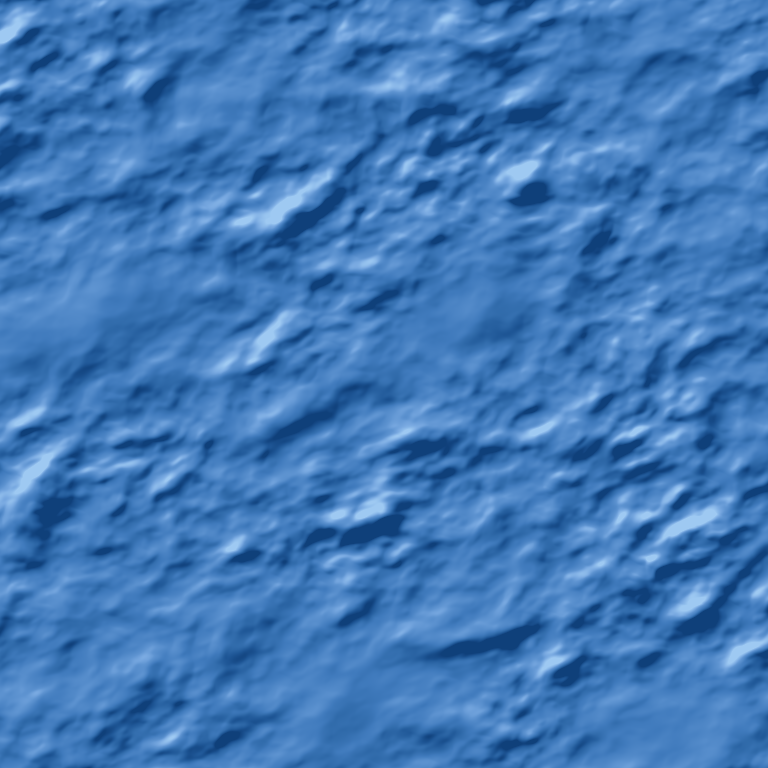
Write a WebGL 1 fragment shader that draws this texture.

```glsl
precision highp float;
// Rough blue plaster lit from the upper left. A height field of stretched
// gradient noise plus a few sparse crests is sampled on both sides of each
// point along the light; the slope picks a tone from a blue ramp.

uniform vec2 u_resolution;

const float GRAIN_ANGLE = 0.40;       // direction of the lumps, radians
const float GRAIN_STRETCH = 1.35;     // length to width of the lumps
const float LIGHT_ANGLE = 2.18;       // where the light comes from, radians
const float LUMP_FREQUENCY = 8.5;     // largest lumps across the canvas
const vec4 OCTAVE_SLOPE = vec4(0.36, 0.68, 0.60, 0.30);
const float NOISE_SLOPE = 0.62;       // typical slope of the noise per cell
const float PATCHINESS = 1.5;         // variation between smooth and rough
const float CREST_FREQUENCY = 4.0;
const float CREST_WIDTH = 0.08;
const float CREST_HEIGHT = 0.04;
const float SAMPLE_STEP = 0.002;      // softness of the relief
const float CONTRAST = 0.98;
const float TONE_SPACING = 0.71;      // slope between neighbouring tones

const vec3 SHADOW    = vec3(0.06, 0.25, 0.48);
const vec3 DEEP      = vec3(0.12, 0.34, 0.59);
const vec3 DARK      = vec3(0.19, 0.42, 0.67);
const vec3 MIDDLE    = vec3(0.25, 0.48, 0.74);
const vec3 LIGHT     = vec3(0.31, 0.53, 0.78);
const vec3 PALE      = vec3(0.37, 0.58, 0.82);
const vec3 BRIGHT    = vec3(0.47, 0.66, 0.88);
const vec3 HIGHLIGHT = vec3(0.62, 0.79, 0.95);

mat2 rotation(float angle) {
  float c = cos(angle), s = sin(angle);
  return mat2(c, s, -s, c);
}

float hash(vec2 p) {
  return fract(sin(dot(p, vec2(127.1, 311.7))) * 43758.5453);
}

// Contribution of one lattice corner with a random unit gradient
float corner(vec2 cell, vec2 offset) {
  float angle = 6.2832 * hash(cell);
  return dot(vec2(cos(angle), sin(angle)), offset);
}

float noise(vec2 p) {
  vec2 i = floor(p), f = p - i;
  vec2 w = f * f * f * (f * (f * 6.0 - 15.0) + 10.0);
  vec2 x = vec2(1.0, 0.0), y = vec2(0.0, 1.0);
  float low = mix(corner(i, f), corner(i + x, f - x), w.x);
  float high = mix(corner(i + y, f - y), corner(i + 1.0, f - 1.0), w.x);
  return mix(low, high, w.y);
}

float height(vec2 p) {
  // Stretch along the grain, then bend the space slightly
  vec2 q = rotation(-GRAIN_ANGLE) * p;
  q.x /= GRAIN_STRETCH;
  q += 0.012 * vec2(noise(q * 7.0 + 31.0), noise(q * 7.0 + 67.0));

  // Lumps: steeper above the mean level than below it
  float patches = 1.0 + PATCHINESS * noise(q * 5.0 + 13.0);
  float total = 0.0;
  float frequency = LUMP_FREQUENCY;
  vec2 s = q * frequency + 5.3;
  for (int i = 0; i < 4; i++) {
    float n = noise(s);
    float lump = 0.9 * n + 0.43 * sqrt(n * n + 0.006);
    float rough = i > 0 ? patches : 1.0;
    total += rough * lump * OCTAVE_SLOPE[i] / (NOISE_SLOPE * frequency);
    s = rotation(0.55) * s * 2.0 + 17.7;
    frequency *= 2.0;
  }

  // Sparse crests along the zero lines of a broad noise
  float n = noise(q * vec2(0.7, 1.0) * CREST_FREQUENCY + 41.0) / CREST_WIDTH;
  float present = smoothstep(0.08, 0.35, noise(q * 6.0 + 83.0));
  return total + CREST_HEIGHT * present * exp(-n * n);
}

// Blend through the ramp; tone 0 is DEEP and tone 5 is BRIGHT
vec3 ramp(float tone) {
  vec3 c = mix(SHADOW, DEEP, clamp(tone + 1.0, 0.0, 1.0));
  c = mix(c, DARK, clamp(tone, 0.0, 1.0));
  c = mix(c, MIDDLE, clamp(tone - 1.0, 0.0, 1.0));
  c = mix(c, LIGHT, clamp(tone - 2.0, 0.0, 1.0));
  c = mix(c, PALE, clamp(tone - 3.0, 0.0, 1.0));
  c = mix(c, BRIGHT, clamp(tone - 4.0, 0.0, 1.0));
  return mix(c, HIGHLIGHT, clamp((tone - 5.0) / 1.5, 0.0, 1.0));
}

void main() {
  vec2 p = gl_FragCoord.xy / u_resolution.y;
  vec2 toLight = SAMPLE_STEP * vec2(cos(LIGHT_ANGLE), sin(LIGHT_ANGLE));

  // Faces that fall towards the light are bright
  float slope = (height(p - toLight) - height(p + toLight)) / (2.0 * SAMPLE_STEP);
  float tone = 2.0 + CONTRAST * slope / TONE_SPACING;
  gl_FragColor = vec4(ramp(tone), 1.0);
}
```
